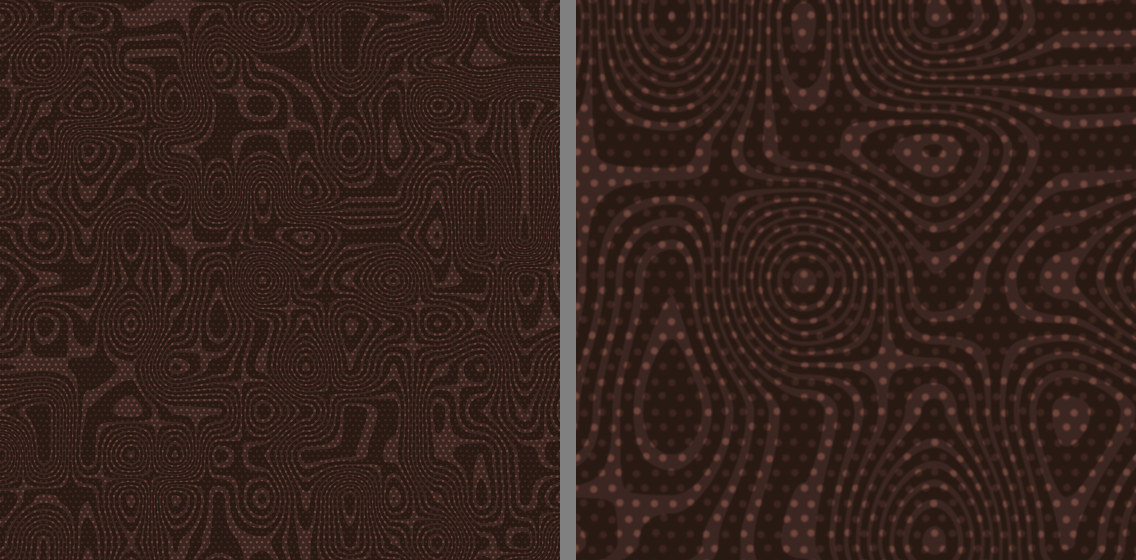
Left, the full canvas; right, a detail of the centre.
A three.js fragment shader for this pattern:

```glsl
varying vec2 vUv;

// Contour field
const float FIELD_CELLS = 12.8;
const vec2 FIELD_OFFSET = vec2(20.0, 7.6);
const float CONTOUR_COUNT = 14.0;
const float BAND_SHARE = 0.38;

// Dot screen
const float DOT_COLUMNS = 96.0;
const float DOT_ROW_RATIO = 0.87;
const float DOT_RADIUS = 0.0021;
const float DOT_SOFTNESS = 0.0012;
const float DOT_JITTER = 0.16;

// Edge width in canvas units
const float EDGE = 0.0019;

const vec3 GROUND = vec3(0.158, 0.098, 0.076);
const vec3 BAND = vec3(0.236, 0.150, 0.130);
const vec3 GROUND_DOT = vec3(0.245, 0.150, 0.125);
const vec3 BAND_DOT = vec3(0.440, 0.275, 0.235);

float hash(vec2 p) {
  vec3 q = fract(vec3(p.xyx) * vec3(0.1031, 0.1030, 0.0973));
  q += dot(q, q.yzx + 33.33);
  return fract((q.x + q.y) * q.z);
}

// Value noise in x, its gradient in yz
vec3 noiseWithGradient(vec2 p) {
  vec2 cell = floor(p);
  vec2 f = fract(p);
  vec2 u = f * f * (3.0 - 2.0 * f);
  vec2 du = 6.0 * f * (1.0 - f);
  float a = hash(cell);
  float b = hash(cell + vec2(1.0, 0.0));
  float c = hash(cell + vec2(0.0, 1.0));
  float d = hash(cell + vec2(1.0, 1.0));
  float twist = a - b - c + d;
  float value = a + (b - a) * u.x + (c - a) * u.y + twist * u.x * u.y;
  vec2 gradient = du * (vec2(b - a, c - a) + twist * u.yx);
  return vec3(value, gradient);
}

// Evenly spaced height bands with edges of constant width
float contourBands(vec2 p) {
  vec3 field = noiseWithGradient(p * FIELD_CELLS + FIELD_OFFSET);
  float slope = length(field.yz) * FIELD_CELLS * CONTOUR_COUNT;
  float blur = clamp(0.5 * EDGE * slope, 0.002, 0.3);
  float fromCentre = abs(fract(field.x * CONTOUR_COUNT) - 0.5);
  float halfBand = 0.5 * BAND_SHARE;
  return 1.0 - smoothstep(halfBand - blur, halfBand + blur, fromCentre);
}

// Staggered rows of slightly displaced dots
float dotScreen(vec2 p) {
  vec2 grid = p * DOT_COLUMNS / vec2(1.0, DOT_ROW_RATIO);
  float row = floor(grid.y);
  grid.x += 0.5 * mod(row, 2.0);
  vec2 cell = vec2(floor(grid.x), row);
  vec2 jitter = vec2(hash(cell + 31.0), hash(cell + 77.0)) - 0.5;
  vec2 offset = fract(grid) - 0.5 - jitter * DOT_JITTER;
  float dist = length(offset * vec2(1.0, DOT_ROW_RATIO)) / DOT_COLUMNS;
  return 1.0 - smoothstep(DOT_RADIUS - DOT_SOFTNESS, DOT_RADIUS + DOT_SOFTNESS, dist);
}

void main() {
  float band = contourBands(vUv);
  float dots = dotScreen(vUv);
  vec3 base = mix(GROUND, BAND, band);
  vec3 dotColour = mix(GROUND_DOT, BAND_DOT, band);
  gl_FragColor = vec4(mix(base, dotColour, dots), 1.0);
}
```
